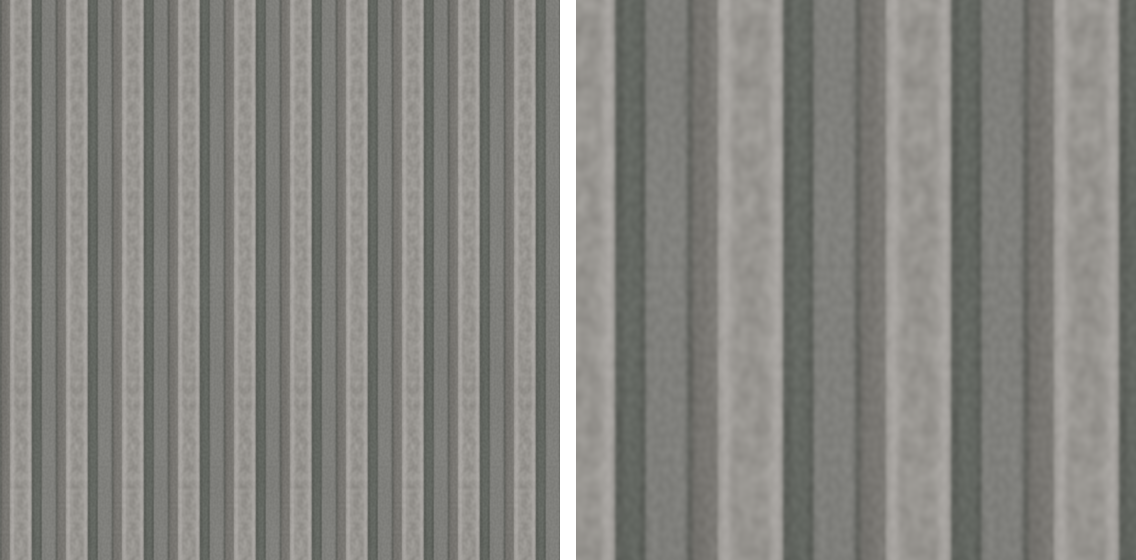
Left, the full canvas; right, a detail of the centre.
Reproduce this texture procedurally as a Shadertoy shader.

```glsl
// Ribbed sheet metal: ten identical upright ribs, each a pale raised ridge
// between a lit and a shaded flank, with a flat grey valley in between.
// A 1D profile gives the bands; wrapping gradient noise adds worn mottling.

#define RIBS 10.0            // repeats across the canvas
#define PHASE 0.13           // puts the wrap point inside the flat valley
#define FLANK_START 0.14     // band limits, as fractions of one rib
#define RIDGE_START 0.308
#define RIDGE_END 0.698
#define VALLEY_START 0.872
#define SOFTNESS 0.018       // half width of the band edges
#define RIDGE_WEAR 0.065     // mottling strength on the ridge
#define VALLEY_WEAR 0.034    // grain strength elsewhere

const vec3 VALLEY = vec3(0.500, 0.500, 0.485);
const vec3 LIT_FLANK = vec3(0.465, 0.457, 0.440);
const vec3 RIDGE = vec3(0.588, 0.578, 0.560);
const vec3 HIGHLIGHT = vec3(0.665, 0.652, 0.638);
const vec3 DARK_FLANK = vec3(0.392, 0.408, 0.385);
const vec3 CREASE = vec3(0.335, 0.345, 0.325);

// Random unit gradient for a lattice cell
vec2 gradient(vec2 cell) {
    uvec2 q = uvec2(cell) * uvec2(73856093u, 19349663u);
    uint h = (q.x ^ q.y) * 747796405u + 289133u;
    h = ((h >> 15u) ^ h) * 277803737u;
    h ^= h >> 16u;
    float angle = 6.28318 * float(h & 65535u) / 65536.0;
    return vec2(cos(angle), sin(angle));
}

// Contribution of one lattice corner, wrapped to the period
float corner(vec2 cell, vec2 offset, vec2 f, vec2 period) {
    return dot(gradient(mod(cell + offset, period)), f - offset);
}

// Gradient noise over p in 0..1, seamless with a whole number of cells
float noise(vec2 p, vec2 cells) {
    p *= cells;
    vec2 i = floor(p), f = p - i;
    vec2 w = f * f * f * (f * (f * 6.0 - 15.0) + 10.0);
    float low = mix(corner(i, vec2(0, 0), f, cells), corner(i, vec2(1, 0), f, cells), w.x);
    float high = mix(corner(i, vec2(0, 1), f, cells), corner(i, vec2(1, 1), f, cells), w.x);
    return mix(low, high, w.y);
}

// Soft line centred on c
float line(float x, float c, float width) {
    float d = (x - c) / width;
    return exp(-d * d);
}

void mainImage(out vec4 fragColor, in vec2 fragCoord) {
    vec2 uv = fragCoord / iResolution.xy;
    float x = fract(uv.x * RIBS + PHASE);
    float soft = max(SOFTNESS, 0.7 * RIBS / iResolution.x);

    // Band edges from left to right
    float flank = smoothstep(-soft, soft, x - FLANK_START);
    float ridgeIn = smoothstep(-soft, soft, x - RIDGE_START);
    float ridgeOut = smoothstep(-soft, soft, x - RIDGE_END);
    float valley = smoothstep(-soft, soft, x - VALLEY_START);
    float ridge = ridgeIn * (1.0 - ridgeOut);

    // Flat colours, with the lit flank brightening towards the ridge
    float rise = clamp((x - FLANK_START) / (RIDGE_START - FLANK_START), 0.0, 1.0);
    vec3 color = mix(VALLEY, LIT_FLANK * mix(0.96, 1.05, rise), flank);
    color = mix(color, RIDGE, ridgeIn);
    color = mix(color, DARK_FLANK, ridgeOut);
    color = mix(color, VALLEY, valley);

    // Bright rolled rims on the ridge, dark creases at the folds
    float rims = line(x, RIDGE_START + 0.045, 0.042) + line(x, RIDGE_END - 0.04, 0.042);
    color = mix(color, HIGHLIGHT, 0.9 * min(rims, 1.0) * ridge);
    color = mix(color, CREASE, 0.6 * line(x, FLANK_START, 0.024));
    color = mix(color, CREASE, 0.6 * line(x, RIDGE_END + 0.025, 0.028));
    color = mix(color, CREASE, 0.55 * line(x, VALLEY_START - 0.012, 0.024));

    // Wear shared by every rib: blotches, fine grain and long streaks
    vec2 p = vec2(x, uv.y);
    float blotch = noise(p, vec2(9, 64)) + 0.6 * noise(p, vec2(17, 150));
    float grain = noise(p, vec2(23, 190)) + 0.5 * noise(p, vec2(20, 12));
    float core = ridge * (1.0 - 0.7 * min(rims, 1.0));
    color += RIDGE_WEAR * blotch * core;
    color += VALLEY_WEAR * grain * (1.0 - core);
    color += 0.012 * noise(uv, vec2(3, 5));

    fragColor = vec4(color, 1.0);
}
```
